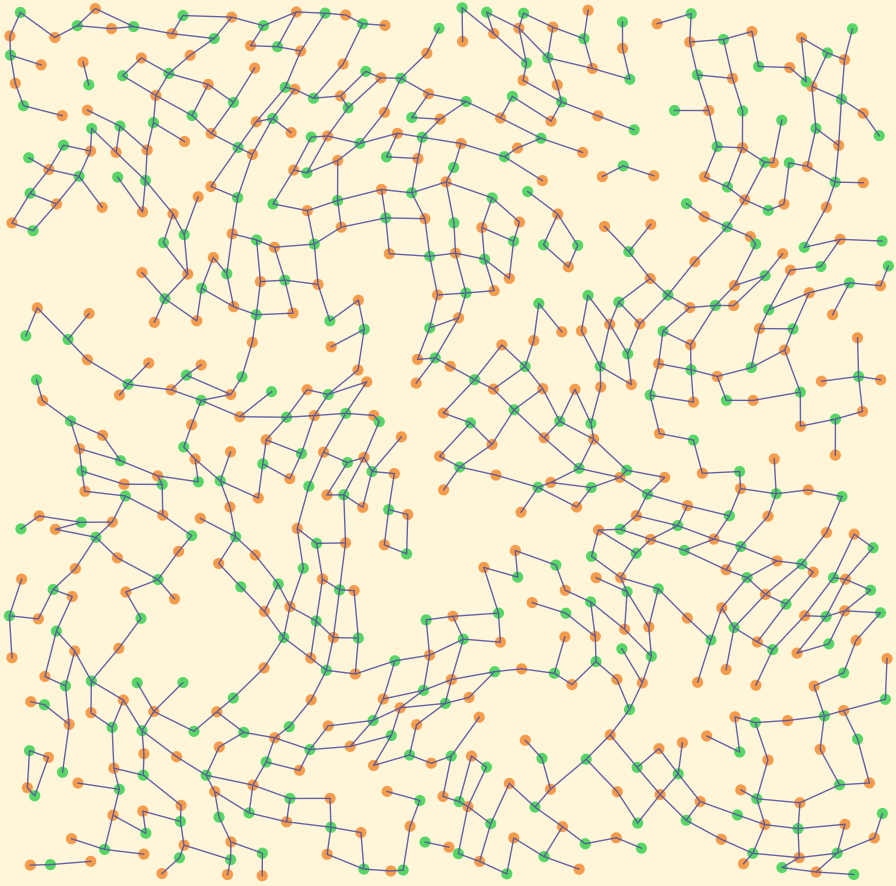
Write a WebGL 1 fragment shader that draws this pattern.

```glsl
precision highp float;

uniform vec2 u_resolution;

const vec3 CREAM = vec3(1.0, 0.965, 0.855);
const vec3 ORANGE = vec3(0.96, 0.61, 0.30);
const vec3 GREEN = vec3(0.34, 0.84, 0.40);
const vec3 INDIGO = vec3(0.33, 0.32, 0.62);

const float CELLS = 29.0;          // lattice cells per canvas height
const float NODE_RADIUS = 0.182;   // lengths below are in cells
const float LINE_HALF = 0.023;
const float JITTER = 0.46;
const float MARGIN = 0.24;
const float LONGEST_LINK = 1.6;
const float LINK_SHARE = 0.83;
const float GREEN_SHARE = 0.72;
const float ORANGE_SHARE = 0.91;
const mat2 TILT = mat2(0.94, 0.34, -0.34, 0.94);

vec3 hash3(vec2 p) {
  vec3 q = fract(p.xyx * vec3(0.1031, 0.1030, 0.0973));
  q += dot(q, q.yxz + 33.33);
  return fract((q.xxy + q.yzz) * q.zyx);
}

// Area-preserving shear waves that turn the lattice locally
vec2 bend(vec2 p) {
  vec2 shift = vec2(0.0);
  for (int i = 0; i < 3; i++) {
    float n = float(i);
    float angle = 0.5 + 2.1 * n;
    float freq = 0.44 + 0.12 * n;
    vec2 dir = vec2(cos(angle), sin(angle));
    shift += vec2(-dir.y, dir.x) * sin(dot(p, dir) * freq + 1.7 * n) * 0.5 / freq;
  }
  return shift;
}

vec2 nodePosition(vec2 cell) {
  return (cell + (hash3(cell).xy - 0.5) * JITTER + bend(cell)) * TILT;
}

float isGreen(vec2 cell) {
  return mod(cell.x + cell.y, 2.0);
}

bool nodeExists(vec2 cell, vec2 pos, vec2 frame) {
  float share = mix(ORANGE_SHARE, GREEN_SHARE, isGreen(cell));
  vec2 inset = min(pos, frame - pos);
  return hash3(cell).z < share && min(inset.x, inset.y) > MARGIN;
}

// The cell sum is the same seen from either end of a link
bool linkExists(vec2 cellA, vec2 cellB, vec2 a, vec2 b) {
  return hash3(cellA + cellB + 371.0).x < LINK_SHARE && distance(a, b) < LONGEST_LINK;
}

float segmentDistance(vec2 p, vec2 a, vec2 b) {
  vec2 ab = b - a;
  float t = clamp(dot(p - a, ab) / max(dot(ab, ab), 1e-4), 0.0, 1.0);
  return length(p - a - ab * t);
}

float coverage(float dist, float pixel) {
  return clamp(0.5 - dist / pixel, 0.0, 1.0);
}

void main() {
  float pixel = CELLS / u_resolution.y;
  vec2 p = gl_FragCoord.xy * pixel;
  vec2 frame = u_resolution * pixel;

  // Undo the bend to find the lattice cell under this point
  vec2 q = TILT * p;
  for (int i = 0; i < 6; i++) q = TILT * p - bend(q);
  vec2 home = floor(q + 0.5);

  float line = 0.0;
  float orange = 0.0;
  float green = 0.0;
  for (int y = -3; y <= 3; y++) {
    for (int x = -3; x <= 3; x++) {
      vec2 cell = home + vec2(float(x), float(y));
      vec2 pos = nodePosition(cell);
      float reach = distance(p, pos);
      // Each link is met from both ends, so half its length is enough
      if (reach > 0.55 * LONGEST_LINK || !nodeExists(cell, pos, frame)) continue;

      float linked = 0.0;
      vec2 dir = vec2(1.0, 0.0);
      for (int k = 0; k < 4; k++) {
        vec2 other = cell + dir;
        vec2 end = nodePosition(other);
        if (nodeExists(other, end, frame) && linkExists(cell, other, pos, end)) {
          linked = 1.0;
          line = max(line, coverage(segmentDistance(p, pos, end) - LINE_HALF, pixel));
        }
        dir = vec2(-dir.y, dir.x);
      }

      // Only linked nodes are drawn
      float dot_ = linked * coverage(reach - NODE_RADIUS, pixel);
      green = max(green, dot_ * isGreen(cell));
      orange = max(orange, dot_ * (1.0 - isGreen(cell)));
    }
  }

  vec3 color = mix(CREAM, ORANGE, orange);
  color = mix(color, GREEN, green);
  color = mix(color, INDIGO, line * 0.9);
  gl_FragColor = vec4(color, 1.0);
}
```
